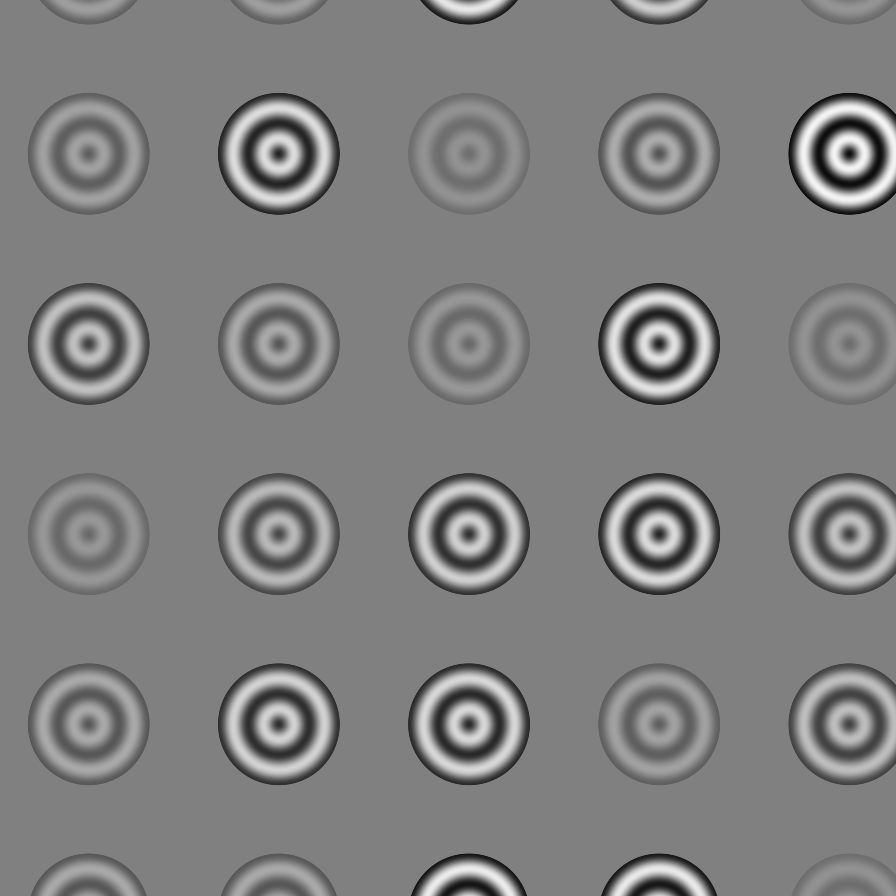
Give the GLSL for this pattern, as a Shadertoy shader.

```glsl
// Grid of round ripple discs on mid grey, each with two cosine ring cycles.
// The nearest grid node gives the disc centre; a per-cell contrast scales
// the rings, and the rim is smoothed over about one output pixel.

const float TAU = 6.2831853;
const float BACKGROUND = 0.502;
const float PITCH = 0.21224;                      // spacing of disc centres
const vec2 FIRST_CENTRE = vec2(0.0990, -0.0206);  // lower-left disc
const float DISC_RADIUS = 0.0680;
const float RING_PERIOD = 0.0340;                 // dark ring to dark ring
const int COLUMNS = 5;
const int ROWS = 6;

// Ring amplitude of each cell, rows from bottom to top
const float CONTRAST[30] = float[30](
    0.16, 0.16, 0.42, 0.41, 0.07,
    0.16, 0.32, 0.34, 0.13, 0.24,
    0.09, 0.22, 0.31, 0.35, 0.25,
    0.25, 0.16, 0.09, 0.38, 0.07,
    0.13, 0.36, 0.07, 0.17, 0.45,
    0.12, 0.12, 0.40, 0.30, 0.08
);

// Contrast lookup that wraps, so wider canvases keep repeating
float cellContrast(ivec2 cell) {
    ivec2 size = ivec2(COLUMNS, ROWS);
    ivec2 wrapped = (cell % size + size) % size;
    return CONTRAST[wrapped.y * COLUMNS + wrapped.x];
}

// Signed ring wave: dark at the centre and at every full period
float ringWave(float radius) {
    return -cos(TAU * radius / RING_PERIOD);
}

void mainImage(out vec4 fragColor, in vec2 fragCoord) {
    vec2 uv = fragCoord / iResolution.y;
    float pixel = 1.0 / iResolution.y;

    // Nearest grid node and distance to it
    vec2 grid = (uv - FIRST_CENTRE) / PITCH;
    vec2 cell = floor(grid + 0.5);
    float radius = length(grid - cell) * PITCH;

    // Rings inside a crisp circular mask
    float mask = 1.0 - smoothstep(-0.5 * pixel, 0.5 * pixel, radius - DISC_RADIUS);
    float grey = BACKGROUND + mask * cellContrast(ivec2(cell)) * ringWave(radius);

    fragColor = vec4(vec3(grey), 1.0);
}
```
